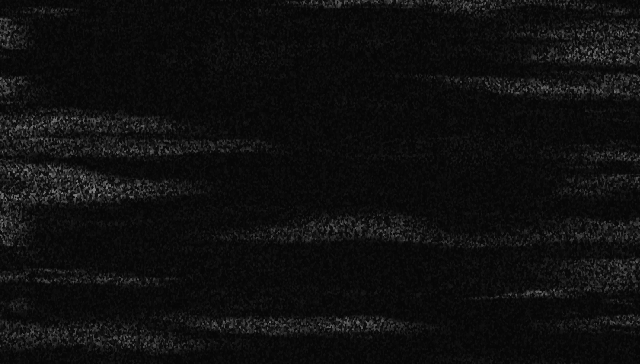
This texture is drawn by a Shadertoy shader. Its source:

```glsl
// Black grained surface with faint, worn horizontal grey brush streaks.

const float STROKES = 14.0;
const vec2 GRAIN_DENSITY = vec2(250.0, 185.0);
const vec3 BLACK = vec3(0.021);
const vec3 SHEEN = vec3(0.055);
const vec3 WORN_GREY = vec3(0.52);

float hash(vec2 p) {
    vec3 q = fract(p.xyx * vec3(0.1031, 0.1030, 0.0973));
    q += dot(q, q.yzx + 33.33);
    return fract((q.x + q.y) * q.z);
}

float valueNoise(vec2 p) {
    vec2 cell = floor(p);
    vec2 f = fract(p);
    f = f * f * (3.0 - 2.0 * f);
    float low = mix(hash(cell), hash(cell + vec2(1.0, 0.0)), f.x);
    float high = mix(hash(cell + vec2(0.0, 1.0)), hash(cell + 1.0), f.x);
    return mix(low, high, f.y);
}

// Cellular grain: specks of random tone, blended softly by distance.
float cellularGrain(vec2 p) {
    vec2 cell = floor(p);
    float total = 0.0;
    float weights = 0.0001;
    for (int y = -1; y <= 1; y++) {
        for (int x = -1; x <= 1; x++) {
            vec2 id = cell + vec2(x, y);
            vec2 d = p - id - vec2(hash(id + 17.0), hash(id + 71.0));
            float weight = exp(-9.0 * dot(d, d));
            float tone = hash(id + 131.0);
            total += weight * tone * tone;
            weights += weight;
        }
    }
    return mix(0.03, 0.85, total / weights);
}

// Layered noise stretched along x, like dry bristles.
float bristles(vec2 p, float seed) {
    float broad = valueNoise(p * vec2(3.0, 26.0) + seed);
    float medium = valueNoise(p * vec2(7.0, 70.0) + seed * 2.0);
    float fine = valueNoise(p * vec2(16.0, 150.0) + seed * 3.0);
    return 0.5 * broad + 0.3 * medium + 0.2 * fine;
}

// One tapered stroke, thin at its ends.
float stroke(vec2 p, vec2 centre, float halfLength, float thickness, float tilt) {
    vec2 d = p - centre;
    d.y -= tilt * d.x + 0.005 * sin(d.x * 7.0 + centre.y * 40.0);
    float along = abs(d.x) / halfLength;
    float taper = 1.0 - smoothstep(0.2, 1.0, along);
    float across = abs(d.y) / (thickness * (0.4 + 0.6 * taper));
    return taper * (1.0 - smoothstep(0.15, 1.4, across));
}

// Strokes scattered evenly in height and at random in width.
float scatteredStrokes(vec2 p, float aspect, float ragged) {
    float wear = 0.0;
    p.y += 0.06 * (ragged - 0.5);
    for (float i = 0.0; i < STROKES; i++) {
        vec2 key = vec2(i, 5.0);
        vec2 centre = vec2(aspect * hash(key), (i + hash(key + 11.0)) / STROKES);
        float halfLength = mix(0.28, 0.7, hash(key + 23.0));
        float thickness = mix(0.014, 0.038, hash(key + 37.0));
        float tilt = mix(-0.06, 0.04, hash(key + 53.0));
        float strength = mix(0.5, 0.9, hash(key + 67.0));
        wear = max(wear, strength * stroke(p, centre, halfLength, thickness, tilt));
    }
    return wear;
}

// Rubbed borders: strong at the left, patchy at the right and the top.
float edgeWear(vec2 p, float aspect, float ragged) {
    float left = 0.85 * (1.0 - smoothstep(0.0, 0.12, p.x));
    float right = 0.6 * (1.0 - smoothstep(0.0, 0.35, aspect - p.x));
    float top = 0.7 * (1.0 - smoothstep(0.0, 0.07, 1.0 - p.y));
    return max(left, max(right, top)) * smoothstep(0.42, 0.68, ragged);
}

void mainImage(out vec4 fragColor, in vec2 fragCoord) {
    vec2 p = fragCoord / iResolution.y;
    float aspect = iResolution.x / iResolution.y;

    // Wear mask
    float ragged = bristles(p, 7.0);
    float wear = scatteredStrokes(p, aspect, ragged);
    wear *= mix(0.4, 1.2, smoothstep(0.3, 0.65, bristles(p, 29.0)));
    wear = max(wear, edgeWear(p, aspect, ragged));
    wear += 0.08 * smoothstep(0.5, 0.8, bristles(p, 53.0));

    // Grain lit by the wear
    float grain = cellularGrain(p * GRAIN_DENSITY);
    vec3 colour = BLACK + grain * (SHEEN + WORN_GREY * wear);
    fragColor = vec4(colour, 1.0);
}
```
